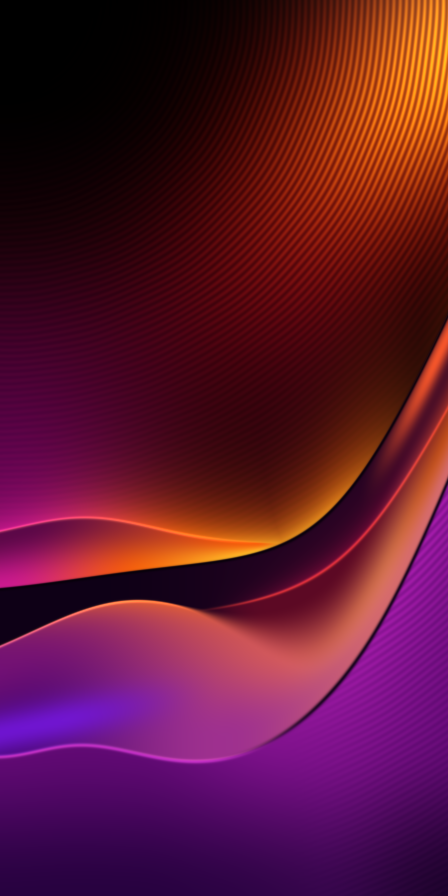
Reproduce this background procedurally as a WebGL 1 fragment shader.

```glsl
precision highp float;
uniform vec2 u_resolution;

const vec3 MAROON = vec3(0.15, 0.005, 0.045);
const vec3 PLUM = vec3(0.19, 0.0, 0.24);
const vec3 MAGENTA = vec3(0.80, 0.10, 0.56);
const vec3 ORANGE = vec3(0.96, 0.36, 0.04);
const vec3 GOLD = vec3(1.0, 0.74, 0.16);
const vec3 VIOLET = vec3(0.46, 0.09, 0.88);
const vec3 INK = vec3(0.055, 0.0, 0.085);

float bell(float x, float center, float width) {
  float t = (x - center) / width;
  return exp(-t * t);
}

// Flat on the left, then bends smoothly into a straight climb
float climb(float x, float start, float bend, float slope) {
  float t = x - start;
  return 0.5 * slope * (t + sqrt(t * t + bend * bend));
}

// Heights of the silk edges, from top to bottom
float foldEdge(float x) { return 0.393 + 0.029 * bell(x, 0.19, 0.22); }
float ribbonTop(float x) {
  return 0.333 + 0.006 * sin(7.0 * x - 0.9) + climb(x, 0.76, 0.2, 1.15);
}
float ribbonBottom(float x) { return 0.291 + climb(x, 0.8, 0.2, 1.05); }
float silkTop(float x) {
  return 0.238 + 0.086 * bell(x, 0.3, 0.33) + climb(x, 0.74, 0.1, 1.1);
}
float silkBottom(float x) {
  return 0.145 + 0.03 * cos(6.2832 * x) - 0.036 * bell(x, 0.0, 0.16)
    + climb(x, 0.86, 0.2, 1.5);
}

float below(float d, float softness) { return smoothstep(softness, -softness, d); }

// Fine concentric ridges with a slight wobble
float ridges(vec2 p, vec2 center, float count) {
  float r = length(p - center);
  float wobble = 0.5 * sin(p.y * 23.0 + p.x * 9.0) + 0.3 * sin(p.x * 41.0 - p.y * 13.0);
  return sin(6.2832 * count * r + wobble);
}

vec3 backdrop(vec2 p) {
  // Slanted beam of amber light from the upper right
  vec2 q = p - vec2(1.05, 1.9);
  float along = (q.x + q.y) * 0.7071;
  float across = (q.x - q.y) * 0.7071;
  float beam = bell(along, 0.0, 0.62) * bell(across, 0.0, 0.27);
  float grain = ridges(p, vec2(0.0, 2.0), 72.0);
  float lit = beam * (1.0 + 0.24 * grain * smoothstep(1.0, 1.4, p.y));
  vec3 col = vec3(0.93 * lit, 0.43 * pow(lit, 2.1), 0.05 * lit);
  col += vec3(0.06, 0.16, 0.1) * bell(length(p - vec2(1.05, 2.05)), 0.0, 0.3);

  float shade = 1.0 - 0.75 * smoothstep(0.65, 1.0, p.x);
  col += MAROON * shade * smoothstep(1.8, 1.2, p.y) * (1.0 + 0.12 * grain);
  col += PLUM * smoothstep(0.55, 0.0, p.x) * smoothstep(1.55, 0.9, p.y);
  return col;
}

vec3 glowAbove(vec3 col, float x, float h) {
  float fade = 1.0 - 0.85 * smoothstep(0.72, 0.95, x);
  vec3 tint = mix(MAGENTA, ORANGE, smoothstep(0.0, 0.45, x));
  tint = mix(tint, GOLD, 0.75 * bell(x, 0.66, 0.2) * exp(-h / 0.02));
  return mix(col, tint, fade * exp(-h / 0.037) * 0.92);
}

vec3 foldColor(float x, float t) {
  vec3 upper = mix(vec3(0.36, 0.03, 0.28), ORANGE, smoothstep(0.05, 0.58, x));
  vec3 lower = mix(MAGENTA, ORANGE, smoothstep(0.0, 0.32, x));
  lower = mix(lower, GOLD, smoothstep(0.25, 0.58, x));
  return mix(lower, upper, smoothstep(0.0, 0.95, t));
}

vec3 silkColor(vec2 uv, float depth) {
  float x = uv.x;
  vec3 rose = mix(vec3(0.44, 0.06, 0.46), vec3(0.84, 0.36, 0.36), smoothstep(0.05, 0.7, x));
  rose = mix(rose, vec3(0.94, 0.55, 0.32), smoothstep(0.6, 0.9, x));
  rose = mix(rose, vec3(0.92, 0.42, 0.08), smoothstep(0.85, 1.0, x));
  vec3 base = mix(vec3(0.27, 0.02, 0.42), vec3(0.62, 0.19, 0.56), smoothstep(0.0, 0.5, x));
  base = mix(base, vec3(0.84, 0.42, 0.42), smoothstep(0.5, 0.9, x));
  vec3 col = mix(rose, base, smoothstep(0.15, 0.85, depth));
  float streak = bell(uv.y, 0.182 + 0.1 * x, 0.024) * smoothstep(0.5, 0.12, x);
  col = mix(col, VIOLET, 0.85 * streak);
  float warmRim = bell(x, 0.33, 0.22) * exp(-depth / 0.13);
  return mix(col, vec3(0.96, 0.42, 0.14), 0.8 * warmRim);
}

vec3 lowerColor(vec2 p, float drop) {
  vec3 col = mix(vec3(0.13, 0.0, 0.23), vec3(0.29, 0.015, 0.38), smoothstep(0.0, 0.33, p.y));
  float sheen = exp(-drop / 0.12) * (0.3 + 0.7 * smoothstep(0.3, 0.85, p.x));
  float grain = ridges(p, vec2(0.2, 1.5), 72.0) * smoothstep(0.6, 1.0, p.x);
  col += vec3(0.31, 0.08, 0.25) * sheen * (1.0 + 0.2 * grain);
  return col * (1.0 - 0.35 * smoothstep(0.7, 1.0, p.x) * smoothstep(0.4, 0.0, p.y));
}

void main() {
  vec2 uv = gl_FragCoord.xy / u_resolution;
  vec2 p = uv * vec2(1.0, 2.0);
  float x = uv.x;
  float aa = 1.2 / u_resolution.y;
  float steep = mix(1.0, 2.2, smoothstep(0.5, 1.0, x));

  // Signed distances to each edge, positive above it
  float top = ribbonTop(x);
  float fold = foldEdge(x);
  float dTop = (uv.y - top) / steep;
  float dFold = uv.y - fold;
  float dCrease = (uv.y - ribbonBottom(x)) / steep;
  float silkY = silkTop(x);
  float dSilk = (uv.y - silkY) / steep;
  float floorY = silkBottom(x);
  float dFloor = (uv.y - floorY) / steep;

  // Backdrop, its glow and the upper fold
  vec3 col = glowAbove(backdrop(p), x, max(min(dFold, dTop), 0.0));
  float t = clamp((uv.y - top) / max(fold - top, 0.004), 0.0, 1.0);
  col = mix(col, foldColor(x, t), below(dFold, aa) * smoothstep(0.63, 0.57, x));
  col += vec3(0.3, 0.16, 0.1) * bell(dFold, 0.0, 0.0018) * smoothstep(0.62, 0.4, x);

  // Dark ribbon with an amber streak where it rises
  vec3 ribbon = mix(INK, vec3(0.14, 0.01, 0.13), smoothstep(0.2, 0.75, x));
  ribbon += vec3(0.8, 0.32, 0.03) * bell(dTop, -0.011, 0.011) * smoothstep(0.8, 0.98, x);
  ribbon += vec3(0.3, 0.03, 0.08) * exp(-abs(dCrease) / 0.012) * smoothstep(0.45, 0.7, x);
  col = mix(col, ribbon, below(dTop, aa));
  col = mix(col, INK * 0.4, 0.85 * bell(dTop, -0.001, 0.0018));

  // Maroon underside, bounded by a thin bright crease
  float creaseFade = smoothstep(0.4, 0.6, x);
  col = mix(col, vec3(0.36, 0.035, 0.14), below(dCrease, aa) * creaseFade);
  col += vec3(0.45, 0.14, 0.06) * bell(dCrease, 0.0, 0.0016) * creaseFade;

  // Rose silk, sharp at the left and blurred at the right
  float blur = mix(aa, 0.032, smoothstep(0.38, 0.72, x));
  float depth = clamp((silkY - uv.y) / max(silkY - floorY, 0.02), 0.0, 1.0);
  col = mix(col, silkColor(uv, depth), below(dSilk, blur));
  col += vec3(0.4, 0.25, 0.1) * bell(dSilk, -0.001, 0.0018) * smoothstep(0.5, 0.25, x);

  // Purple ground under a dark seam and a pale rim
  col = mix(col, lowerColor(p, max(-dFloor, 0.0)), below(dFloor, aa));
  col = mix(col, INK, 0.9 * bell(dFloor, 0.0, 0.0024) * smoothstep(0.45, 0.75, x));
  col += vec3(0.36, 0.14, 0.3) * bell(dFloor, -0.001, 0.0022) * smoothstep(0.7, 0.4, x);
  gl_FragColor = vec4(clamp(col, 0.0, 1.0), 1.0);
}
```
